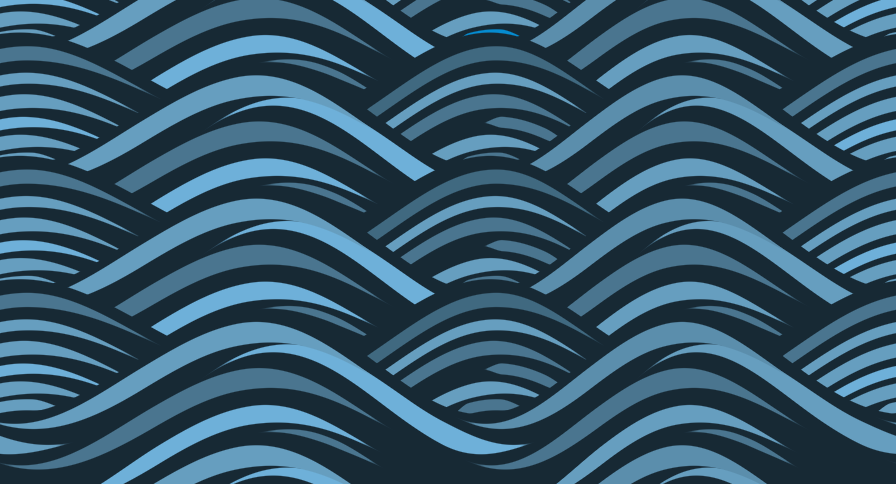
Write a WebGL 1 fragment shader that draws this pattern.

```glsl
precision highp float;
// Overlapping rows of striped blue waves with fan-shaped mounds in the troughs.

uniform vec2 u_resolution;

#define COLUMNS 2.0
#define ROWS 3.925
#define CREST_HEIGHT 0.425
#define MOUND_HEIGHT 0.36
#define LAST_MOUND_ROW 2.0
#define SWAY 0.0365
#define NAVY vec3(0.09, 0.16, 0.205)
#define DIM vec3(0.25, 0.41, 0.50)
#define SLATE vec3(0.29, 0.46, 0.56)
#define MID vec3(0.40, 0.62, 0.75)
#define BRIGHT vec3(0.43, 0.69, 0.85)
#define ACCENT vec3(0.02, 0.55, 0.82)

const float TAU = 6.2831853;

float pixelSize() { return 1.2 * ROWS / u_resolution.y; }

// Depth below the top edge of a wave, in row units.
float waveDepth(float y, float s, float top, float height) {
  return y - top - height * (1.0 - cos(TAU * s));
}

// Tapered band: curve holds polynomial terms, span its two ends,
// shape its width and the points where full width begins and stops.
float band(float depth, float s, vec3 curve, vec2 span, vec3 shape) {
  float t = (s - span.x) / (span.y - span.x);
  float center = curve.x + s * (curve.y + s * curve.z);
  float taper = smoothstep(0.0, shape.y, t) * (1.0 - smoothstep(shape.z, 1.0, t));
  float width = shape.x * taper;
  float px = pixelSize();
  float cover = clamp((0.5 * width - abs(depth - center)) / px + 0.5, 0.0, 1.0);
  return cover * smoothstep(0.0, 2.0 * px, width);
}

// Lay the dark body of a wave over whatever lies behind it.
void coverBehind(inout vec3 color, float depth) {
  color = mix(color, NAVY, clamp(depth / pixelSize() + 0.5, 0.0, 1.0));
}

void drawMound(inout vec3 color, vec2 p, float row) {
  float x = p.x - 0.571;
  float s = fract(x) - 0.5;
  float side = mod(floor(x), 2.0);
  float depth = waveDepth(p.y, s, row + 0.264, MOUND_HEIGHT);
  coverBehind(color, depth);

  for (int i = 0; i < 6; i++) {
    float n = float(i);
    float center = 0.17 + 0.21 * n - 0.008 * n * n;
    vec2 span = vec2(-0.42, 0.31 - 0.025 * n);
    if (i == 3 && side < 0.5) span.x = -0.02;
    if (i == 5) span = vec2(-0.09, 0.10);
    float width = 0.115 - 0.025 * mod(n, 2.0);

    vec3 ink = (i == 1 || i == 4) ? MID : SLATE;
    if (i == 0) ink = DIM;
    if (side > 0.5) ink = i == 0 ? SLATE : (i == 3 ? BRIGHT : MID);
    if (i == 5 && row < -0.5 && side < 0.5) ink = ACCENT;

    float cover = band(depth, s, vec3(center, -0.22, 0.0), span, vec3(width, 0.2, 0.6));
    color = mix(color, ink, cover);
  }
}

void drawCrest(inout vec3 color, vec2 p, float row) {
  float x = p.x - 0.051;
  float local = fract(x) - 0.5;
  float depth = waveDepth(p.y, local, row + 0.51, CREST_HEIGHT);
  coverBehind(color, depth);

  // Bands run past their own column, so neighbours are drawn too.
  for (int i = -1; i <= 1; i++) {
    float s = local + float(i);
    float side = mod(floor(x) - float(i), 2.0);
    vec3 leadInk = mix(MID, mix(SLATE, MID, 0.6), side);
    vec3 lightInk = mix(BRIGHT, MID, side);
    vec3 shadeInk = (row > 2.5 && side > 0.5) ? ACCENT : SLATE;

    float shade = band(depth, s, vec3(0.557, -0.14, -0.85), vec2(-0.56, 0.31), vec3(0.17, 0.4, 0.6));
    float lower = band(depth, s, vec3(0.85, -0.33, -0.94), vec2(-0.46, 0.28), vec3(0.15, 0.35, 0.6));
    float sliver = band(depth, s, vec3(1.0, -0.7, 0.0), vec2(-0.02, 0.28), vec3(0.06, 0.5, 0.6));
    float sweep = band(depth, s, vec3(0.335, -0.85, 1.41), vec2(-0.14, 0.64), vec3(0.19, 0.6, 0.7));
    float lead = band(depth, s, vec3(0.186, -0.09, -0.57), vec2(-0.58, 0.28), vec3(0.18, 0.4, 0.62));

    color = mix(color, shadeInk, shade);
    color = mix(color, lightInk, lower);
    color = mix(color, SLATE, sliver);
    color = mix(color, lightInk, sweep);
    color = mix(color, leadInk, lead);
  }
}

void main() {
  vec2 uv = gl_FragCoord.xy / u_resolution;
  vec2 p = vec2(uv.x * COLUMNS, (1.0 - uv.y) * ROWS);
  // Slight uneven spacing between neighbouring columns.
  p.x -= SWAY * cos(0.5 * TAU * (p.x - 0.807));

  // Rows overlap from the top down.
  vec3 color = NAVY;
  for (int i = -2; i <= 3; i++) {
    float row = float(i);
    if (row <= LAST_MOUND_ROW) drawMound(color, p, row);
    drawCrest(color, p, row);
  }
  gl_FragColor = vec4(color, 1.0);
}
```
